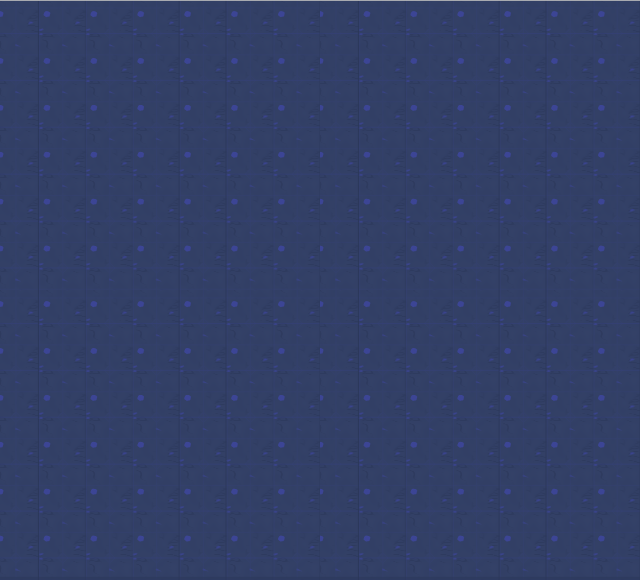
Give the GLSL for this pattern, as a WebGL 2 fragment shader.

```glsl
#version 300 es
precision highp float;
// Navy tiled cloth: cropped panels of small blue blots, faint seams and hairline cracks.

uniform vec2 u_resolution;
out vec4 fragColor;

// Layout, in canvas widths
const float ASPECT = 464.0 / 512.0;
const vec2 PANEL = vec2(0.5, 0.5 * ASPECT);
const float TILE = 0.07326;
const float TOP_EDGE = 0.0013;
const float BOTTOM_EDGE = 0.005;

// Seams, in tiles, with y pointing down
const vec2 MAIN_SEAM = vec2(0.82, 0.715);
const vec2 FAINT_SEAM = vec2(0.34, 0.17);
const float SEAM_HALF = 0.012;
const float CHAMFER = 0.11;
const float SEAM_BEAT = 3.5;

// Blots: centre and radii, then tilt and strength
const int BLOTS = 5;
const vec4 BLOT_SHAPE[BLOTS] = vec4[](
    vec4(0.005, 0.300, 0.068, 0.062), vec4(0.668, 0.480, 0.054, 0.024),
    vec4(0.880, 0.634, 0.036, 0.024), vec4(0.875, 0.730, 0.032, 0.019),
    vec4(0.380, 0.972, 0.050, 0.018));
const vec2 BLOT_STYLE[BLOTS] = vec2[](
    vec2(0.0, 1.0), vec2(-0.25, 0.8), vec2(-0.1, 0.8),
    vec2(-0.15, 0.7), vec2(0.35, 0.6));
const float BLOT_WOBBLE = 0.022;

const vec3 NAVY = vec3(0.198, 0.250, 0.400);
const vec3 SEAM_BLUE = vec3(0.205, 0.250, 0.470);
const vec3 SHADOW = vec3(0.165, 0.212, 0.345);
const vec3 BLOT_BLUE = vec3(0.235, 0.270, 0.585);
const vec3 PALE_EDGE = vec3(0.75);
const float TAU = 6.2831853;

vec2 gradientAt(vec2 cell, vec2 period) {
    cell = mod(cell, period);
    float h = fract(sin(dot(cell, vec2(127.1, 311.7))) * 4375.85);
    return vec2(cos(TAU * h), sin(TAU * h));
}

// Gradient noise that repeats after a whole number of cells
float noise(vec2 p, vec2 period) {
    vec2 i = floor(p), f = fract(p);
    vec2 u = f * f * f * (f * (f * 6.0 - 15.0) + 10.0);
    vec2 e = vec2(0.0, 1.0);
    float a = dot(gradientAt(i, period), f);
    float b = dot(gradientAt(i + e.yx, period), f - e.yx);
    float c = dot(gradientAt(i + e.xy, period), f - e.xy);
    float d = dot(gradientAt(i + 1.0, period), f - 1.0);
    return mix(mix(a, b, u.x), mix(c, d, u.x), u.y);
}

vec2 wrapped(vec2 d) { return d - round(d); }

float cover(float dist, float pixel) {
    return clamp(0.5 - dist / pixel, 0.0, 1.0);
}

// Coverage of a thin line, kept faint when narrower than a pixel
float hairline(float d, float halfWidth, float pixel) {
    return cover(abs(d) - halfWidth, pixel) * min(1.0, 2.0 * halfWidth / pixel + 0.3);
}

float blotMask(vec2 q, float pixel) {
    float mask = 0.0;
    float wobble = BLOT_WOBBLE * noise(q * 14.0, vec2(14.0));
    for (int i = 0; i < BLOTS; i++) {
        vec4 shape = BLOT_SHAPE[i];
        float c = cos(BLOT_STYLE[i].x), s = sin(BLOT_STYLE[i].x);
        vec2 d = mat2(c, -s, s, c) * wrapped(q - shape.xy);
        float dist = (length(d / shape.zw) - 1.0) * min(shape.z, shape.w);
        mask = max(mask, BLOT_STYLE[i].y * cover(dist + wobble, pixel));
    }
    return mask;
}

void main() {
    vec2 p = gl_FragCoord.xy / u_resolution;
    p = vec2(p.x, (1.0 - p.y) * ASPECT);
    float canvasPixel = 1.0 / u_resolution.x;
    float pixel = canvasPixel / TILE;
    vec2 q = mod(p, PANEL) / TILE;
    vec3 color = NAVY + 0.008 * noise(q * 5.0, vec2(5.0));

    // Hairline cracks, broken into short strokes
    float crack = 1.0 - smoothstep(0.03, 0.12, abs(noise(q * vec2(4.0, 9.0), vec2(4.0, 9.0))));
    crack *= smoothstep(0.05, 0.25, noise(q * 3.0 + 0.4, vec2(3.0)));
    color = mix(color, SHADOW, 0.5 * crack);

    // Faint inner seams with chamfered crossings
    vec2 faint = wrapped(q - FAINT_SEAM);
    vec2 main_ = wrapped(q - MAIN_SEAM);
    float corner = abs(faint.x) + abs(main_.y) - CHAMFER;
    float inner = max(hairline(faint.x, SEAM_HALF, pixel), hairline(faint.y, SEAM_HALF, pixel));
    inner = max(inner, hairline(corner, SEAM_HALF, pixel));
    color = mix(color, SEAM_BLUE, 0.28 * inner);

    // Main seams: blue across, shadowed down with a strength that beats by column
    color = mix(color, SEAM_BLUE, 0.6 * hairline(main_.y, SEAM_HALF, pixel));
    float beat = 0.5 + 0.5 * cos(TAU * floor(q.x) / SEAM_BEAT);
    color = mix(color, SEAM_BLUE, 0.35 * hairline(main_.x - 0.025, SEAM_HALF, pixel));
    color = mix(color, SHADOW, mix(0.15, 0.75, beat) * hairline(main_.x, SEAM_HALF, pixel));

    color = mix(color, BLOT_BLUE, blotMask(q, pixel));

    // Canvas borders
    color = mix(color, SHADOW, 0.5 * cover(ASPECT - p.y - BOTTOM_EDGE, canvasPixel));
    color = mix(color, PALE_EDGE, cover(p.y - TOP_EDGE, canvasPixel));
    fragColor = vec4(color, 1.0);
}
```
